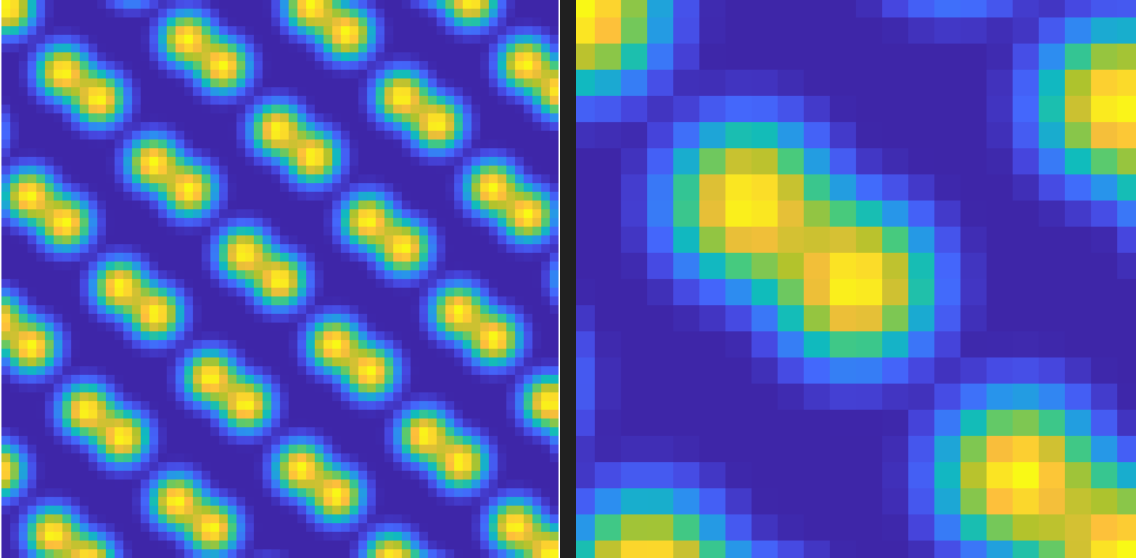
Left: the whole. Right: its middle third, enlarged.
Give the GLSL for this pattern, as a WebGL 1 fragment shader.

```glsl
precision highp float;

uniform vec2 u_resolution;

const float GRID = 64.0;        // samples across and down
const float MARGIN = 0.0026;    // white strip at each side
const float PI = 3.14159265;

// Lattice measured in samples, y pointing down
const vec2 STEP_DOWN = vec2(10.39, 10.42);
const vec2 STEP_UP = vec2(14.25, -3.78);
const vec2 FIRST_SPOT = vec2(27.87, 29.11);
const vec2 PAIR_OFFSET = vec2(4.06, 3.07);
const float SPOT_RADIUS = 5.43;

// Vector from the nearest lattice node to p
vec2 nearestNodeOffset(vec2 p, vec2 a, vec2 b) {
  float det = a.x * b.y - a.y * b.x;
  vec2 k = vec2(p.x * b.y - p.y * b.x, a.x * p.y - a.y * p.x) / det;
  k = floor(k + 0.5);
  return p - k.x * a - k.y * b;
}

// Raised cosine bump, zero beyond the radius
float spot(vec2 offset, float radius) {
  return 0.5 + 0.5 * cos(PI * min(length(offset) / radius, 1.0));
}

// Two overlapping spots at every lattice node
float spotPairs(vec2 p) {
  vec2 q = p - FIRST_SPOT;
  float first = spot(nearestNodeOffset(q, STEP_DOWN, STEP_UP), SPOT_RADIUS);
  float second = spot(nearestNodeOffset(q - PAIR_OFFSET, STEP_DOWN, STEP_UP), SPOT_RADIUS);
  return 1.0 - (1.0 - first) * (1.0 - second);
}

vec3 blendStop(vec3 base, vec3 stop, float t) {
  return mix(base, stop, clamp(t, 0.0, 1.0));
}

// Indigo, blue, teal, green, orange, yellow
vec3 heatColour(float value) {
  float t = value * 8.0;
  vec3 c = vec3(0.242, 0.150, 0.660);
  c = blendStop(c, vec3(0.276, 0.280, 0.880), t);
  c = blendStop(c, vec3(0.265, 0.405, 0.988), t - 1.0);
  c = blendStop(c, vec3(0.165, 0.570, 0.935), t - 2.0);
  c = blendStop(c, vec3(0.060, 0.735, 0.740), t - 3.0);
  c = blendStop(c, vec3(0.290, 0.795, 0.480), t - 4.0);
  c = blendStop(c, vec3(0.690, 0.765, 0.170), t - 5.0);
  c = blendStop(c, vec3(0.992, 0.745, 0.235), t - 6.0);
  return blendStop(c, vec3(0.977, 0.984, 0.080), t - 7.0);
}

// Flat colour of one grid sample
vec3 sampleColour(vec2 index) {
  vec2 inside = clamp(index, 0.0, GRID - 1.0);
  return heatColour(spotPairs(inside + 0.5));
}

// Blocky samples with edges softened over the given width
vec3 blockyField(vec2 p, vec2 softness) {
  vec2 index = floor(p - 0.5);
  vec2 f = p - 0.5 - index;
  vec2 w = clamp((f - 0.5) / softness + 0.5, 0.0, 1.0);
  vec3 top = mix(sampleColour(index), sampleColour(index + vec2(1.0, 0.0)), w.x);
  vec3 bottom = mix(sampleColour(index + vec2(0.0, 1.0)), sampleColour(index + 1.0), w.x);
  return mix(top, bottom, w.y);
}

void main() {
  vec2 uv = gl_FragCoord.xy / u_resolution;
  vec2 pixel = 1.0 / u_resolution;

  // Grid coordinates from the top left
  vec2 p = vec2((uv.x - MARGIN) / (1.0 - 2.0 * MARGIN), 1.0 - uv.y) * GRID;
  vec3 colour = blockyField(p, min(1.2 * GRID * pixel, vec2(1.0)));

  // White side strips
  float edge = min(uv.x, 1.0 - uv.x) - MARGIN;
  float covered = clamp(edge / pixel.x + 0.5, 0.0, 1.0);
  gl_FragColor = vec4(mix(vec3(1.0), colour, covered), 1.0);
}
```
